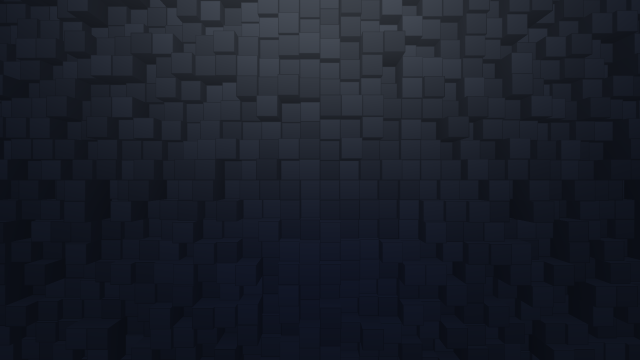
Write a WebGL 1 fragment shader that draws this background.

```glsl
precision highp float;
// A dark wall of square blocks pushed out to random depths, seen head on in
// perspective. Each view ray walks the block grid from front to back until it
// meets a face or a side; a soft cool glow from the top lights the wall.

uniform vec2 u_resolution;

#define PITCH 0.0525          // block size at the back plane, in canvas heights
#define DEPTH 0.13            // largest growth of a block by perspective
#define SEAM 0.045            // dark rim of each face, in blocks
#define GLOW_CENTER vec2(0.0, 0.52)
#define GLOW_SPREAD vec2(0.48, 0.22)
#define SHADOW_COLOR vec3(0.056, 0.073, 0.116)
#define GLOW_COLOR vec3(0.205, 0.210, 0.203)
#define STEPS 8
#define SAMPLES 3

float hash(vec2 cell) {
  vec3 v = fract(vec3(cell.xyx) * vec3(0.1031, 0.1130, 0.0973) + 0.37);
  v += dot(v, v.yzx + 33.33);
  return fract((v.x + v.y) * v.z);
}

// Brightness of a front face, with its tint, slope and darker rim
float faceShade(vec2 cell, vec2 local) {
  vec2 edge = min(local, 1.0 - local);
  float rim = smoothstep(0.0, SEAM, min(edge.x, edge.y));
  float tint = 0.90 + 0.18 * hash(cell + 71.0);
  return tint * (0.96 + 0.08 * local.y) * mix(0.74, 1.0, rim);
}

// Brightness of a side: undersides are darkest, tops catch the light
float sideShade(bool flank, vec2 ray, float buried) {
  float shade = ray.y > 0.0 ? 0.70 : 1.10;
  if (flank) shade = 0.76;
  return shade * mix(1.0, 0.82, buried);
}

// Walks the grid along one ray; depth runs from the nearest plane to 1
float wallShade(vec2 p) {
  vec2 ray = p / PITCH + 0.0001;
  float nearest = 1.0 / (1.0 + DEPTH);
  float depth = nearest;
  vec2 cell = floor(ray * depth);
  vec2 ahead = step(0.0, ray);
  bool flank = false;
  for (int i = 0; i < STEPS; i++) {
    float front = 1.0 / (1.0 + DEPTH * hash(cell));
    vec2 border = (cell + ahead) / ray;
    float leave = min(border.x, border.y);
    if (front <= depth) {
      float buried = (depth - front) / (1.0 - nearest);
      return sideShade(flank, ray, buried);
    }
    if (front < leave) return faceShade(cell, ray * front - cell);
    flank = border.x < border.y;
    cell += (flank ? vec2(1.0, 0.0) : vec2(0.0, 1.0)) * sign(ray);
    depth = leave;
  }
  return 0.7;
}

void main() {
  // Average the wall over a small grid of samples for smooth edges
  float shade = 0.0;
  for (int j = 0; j < SAMPLES; j++) {
    for (int i = 0; i < SAMPLES; i++) {
      vec2 offset = (vec2(float(i), float(j)) + 0.5) / float(SAMPLES) - 0.5;
      vec2 point = gl_FragCoord.xy + offset - 0.5 * u_resolution;
      shade += wallShade(point / u_resolution.y);
    }
  }
  shade /= float(SAMPLES * SAMPLES);

  // Glow from the top, with a faint blue pool below the middle
  vec2 p = (gl_FragCoord.xy - 0.5 * u_resolution) / u_resolution.y;
  vec2 away = p - GLOW_CENTER;
  float glow = exp(-dot(away * away, 1.0 / GLOW_SPREAD));
  vec2 low = p - vec2(0.0, -0.25);
  float pool = exp(-dot(low * low, vec2(6.0, 18.0)));
  vec3 light = SHADOW_COLOR + GLOW_COLOR * glow;
  light += vec3(-0.002, 0.0, 0.018) * pool;
  gl_FragColor = vec4(light * shade, 1.0);
}
```
